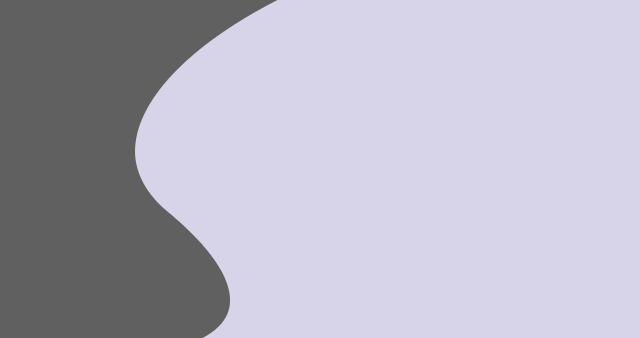
Write a Shadertoy shader that draws this background.

```glsl
vec2 bezier(vec2 a, vec2 b, vec2 c, vec2 d, float t) {
    float s = 1.0 - t;
    return s * s * s * a + 3.0 * s * s * t * b + 3.0 * s * t * t * c + t * t * t * d;
}

// Horizontal position of a descending curve at height y, found by bisection
float curveX(vec2 a, vec2 b, vec2 c, vec2 d, float y) {
    float low = 0.0, high = 1.0;
    for (int i = 0; i < 18; i++) {
        float middle = 0.5 * (low + high);
        if (bezier(a, b, c, d, middle).y > y) low = middle;
        else high = middle;
    }
    return bezier(a, b, c, d, 0.5 * (low + high)).x;
}

// Wavy border, joined from four smooth arcs
float borderX(float y) {
    vec2 top = vec2(0.4336, 1.0);
    vec2 hollow = vec2(0.211, 0.552);
    vec2 bend = vec2(0.2604, 0.3762);
    vec2 bulge = vec2(0.3594, 0.1114);
    vec2 foot = vec2(0.3164, 0.0);

    if (y > hollow.y) return curveX(top, vec2(0.293, 0.864), vec2(0.211, 0.698), hollow, y);
    if (y > bend.y) return curveX(hollow, vec2(0.211, 0.4876), vec2(0.2292, 0.4257), bend, y);
    if (y > bulge.y) return curveX(bend, vec2(0.319, 0.2847), vec2(0.3594, 0.1906), bulge, y);
    return curveX(bulge, vec2(0.3594, 0.0644), vec2(0.3438, 0.0272), foot, y);
}

void mainImage(out vec4 fragColor, in vec2 fragCoord) {
    vec2 uv = fragCoord / iResolution.xy;
    vec3 charcoal = vec3(0.376);
    vec3 lavender = vec3(0.843, 0.827, 0.914);

    // Signed offset from the border, softened over one pixel
    float offset = uv.x - borderX(uv.y);
    float pixel = length(vec2(dFdx(offset), dFdy(offset)));
    float coverage = clamp(offset / max(pixel, 1e-5) + 0.5, 0.0, 1.0);

    fragColor = vec4(mix(charcoal, lavender, coverage), 1.0);
}
```
